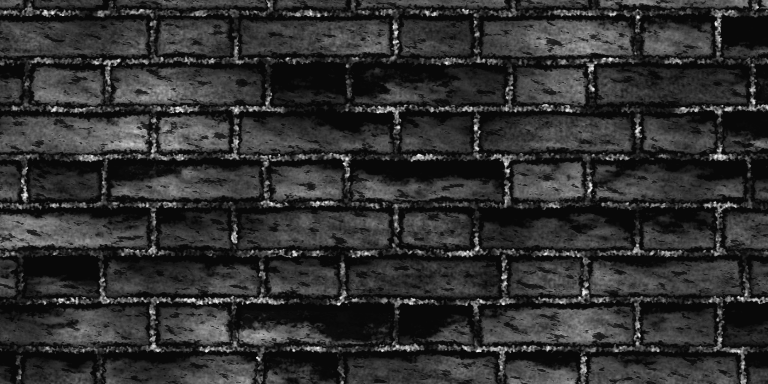
A WebGL 1 fragment shader for this texture:

```glsl
precision highp float;
// Sooty black brick wall: alternating long and short bricks with pale, crumbling mortar.
uniform vec2 u_resolution;

float hash(vec2 p) {
  return fract(sin(dot(p, vec2(127.1, 311.7))) * 43758.55);
}

vec2 gradient(vec2 cell) {
  return 2.0 * vec2(hash(cell), hash(cell + 57.3)) - 1.0;
}

// Gradient noise, centred on zero
float noise(vec2 p) {
  vec2 i = floor(p), f = fract(p);
  vec2 u = f * f * f * (f * (f * 6.0 - 15.0) + 10.0);
  vec2 e = vec2(1.0, 0.0);
  float bottom = mix(dot(gradient(i), f), dot(gradient(i + e.xy), f - e.xy), u.x);
  float top = mix(dot(gradient(i + e.yx), f - e.yx), dot(gradient(i + e.xx), f - e.xx), u.x);
  return mix(bottom, top, u.y);
}

float fbm(vec2 p) {
  float sum = 0.0, amplitude = 1.0;
  for (int i = 0; i < 4; i++) {
    sum += amplitude * noise(p);
    p = mat2(1.92, 0.56, -0.56, 1.92) * p + 13.7;
    amplitude *= 0.65;
  }
  return sum;
}

float roundedBox(vec2 p, vec2 halfSize, float radius) {
  vec2 q = abs(p) - halfSize + radius;
  return length(max(q, 0.0)) + min(max(q.x, q.y), 0.0) - radius;
}

void main() {
  // One unit is one course of bricks; eight courses fill the height
  vec2 p = gl_FragCoord.xy / u_resolution.y * 8.0;
  float pixel = 8.0 / u_resolution.y;
  float grain = fbm(p * vec2(4.0, 5.0));
  float speckle = noise(p * 12.3 + 5.0) + 0.8 * noise(p.yx * 19.7 + 2.0);

  // Slightly crooked courses, each a short brick followed by a long one
  vec2 wall = p - vec2(0.0, 0.73) + 0.07 * vec2(noise(p * 0.9), noise(p * 0.8 + 40.0));
  float row = floor(wall.y);
  float start = mix(3.2, 0.4 + 0.03 * row, mod(row, 2.0));
  float pair = (wall.x - start) / 5.04;
  float along = fract(pair) * 5.04;
  float isShort = step(along, 1.69);
  vec2 size = vec2(mix(3.35, 1.69, isShort), 1.0);
  vec2 local = vec2(along - mix(3.365, 0.845, isShort), fract(wall.y) - 0.5);
  vec2 id = vec2(floor(pair) * 2.0 + isShort, row);
  float edge = roundedBox(local, 0.5 * size, 0.12) + 0.04 * grain;

  // Brick face: streaks, grain and a tone of its own, lit unevenly across the wall
  vec2 face = p + 17.0 * vec2(hash(id), hash(id + 9.0));
  float streak = fbm(face * vec2(1.2, 3.2) + vec2(0.0, 0.5 * face.x));
  float tone = 0.29 + 0.19 * (hash(id + 21.0) - 0.5);
  tone += 0.17 * streak + 0.09 * grain + 0.12 * speckle;
  tone *= 1.0 + 1.1 * noise(p * 0.45 + 8.0) - 0.45 * local.y;

  // Ragged pits, drawn out along the brick
  float pits = fbm(face * vec2(2.2, 5.5) + vec2(70.0, 0.8 * face.x)) + 0.25 * speckle;
  tone *= 1.0 - 0.75 * smoothstep(0.15, 0.5, pits);

  // Soot spreads down from the upper edge, over whole courses and single bricks
  float sootiness = hash(id + 33.0);
  float soot = fbm(face * vec2(0.6, 1.5) + 90.0) + 0.25 * grain + 0.25 * speckle
             + 1.5 * local.y + 0.9 * sootiness * sootiness
             + 1.3 * noise(p * vec2(0.22, 0.5) + 60.0);
  tone *= 1.0 - 0.9 * smoothstep(0.45, 1.05, soot);

  // Ragged dark recess around each brick, deeper under the top edge
  float recess = edge + 0.05 * smoothstep(0.1, 0.5, local.y) + 0.1 * streak + 0.06 * speckle;
  tone *= 1.0 - 0.92 * smoothstep(-0.17, -0.08, recess);

  // Thin pale mortar, patchy and broken by dark pits
  float patchy = smoothstep(-0.4, 0.4, fbm(p * 1.3 + 120.0));
  float mortar = (0.36 + 0.3 * grain + 0.5 * speckle) * mix(0.25, 1.4, patchy);
  float joint = smoothstep(-0.055 - pixel, -0.035 + pixel, edge + 0.05 * speckle);
  tone = mix(tone, mortar, joint);

  gl_FragColor = vec4(vec3(clamp(tone, 0.03, 0.9)), 1.0);
}
```
